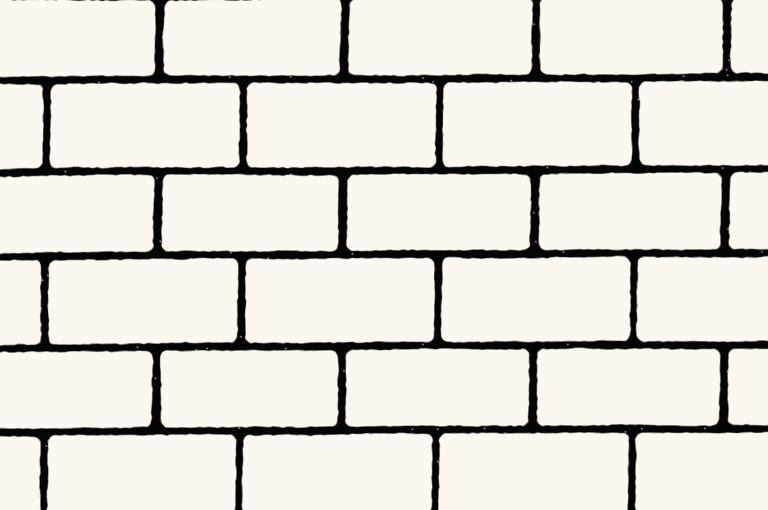
Give the GLSL for this pattern, as a Shadertoy shader.

```glsl
// Cream running-bond brick wall with rough, hand-inked black joints.

float hash(vec2 p) {
    return fract(sin(dot(p, vec2(127.1, 311.7))) * 43758.5453);
}

float noise(vec2 p) {
    vec2 i = floor(p), f = fract(p);
    f = f * f * (3.0 - 2.0 * f);
    return mix(mix(hash(i), hash(i + vec2(1, 0)), f.x),
               mix(hash(i + vec2(0, 1)), hash(i + vec2(1, 1)), f.x), f.y);
}

float roundedBox(vec2 p, vec2 halfSize, float radius) {
    vec2 q = abs(p) - halfSize + radius;
    return length(max(q, 0.0)) + min(max(q.x, q.y), 0.0) - radius;
}

// Horizontal position of the joint to the left of brick k
float jointX(float k, bool tall, float course) {
    float jitter = 0.002 * (hash(vec2(k, course)) - 0.5);
    float x = tall ? 0.0898 + 0.3848 * k
                   : 0.3096 + 0.3686 * k - 0.006 * sin(1.5708 * k);
    return x + jitter;
}

// Signed distance to the nearest brick, negative inside
float brickDistance(vec2 p) {
    // Slight tilt and drift of the hand-drawn grid, y running downwards
    float x = p.x + 0.01 * (0.5 - p.y);
    float y = 1.0 - p.y + 0.0045 * (p.x - 0.75);
    x += 0.002 * (noise(p * 9.0 + 40.0) - 0.5);
    y += 0.003 * (noise(p * 5.0) - 0.5) + 0.0105;

    // Short and tall courses alternate
    float pair = floor(y / 0.3447);
    y -= pair * 0.3447;
    bool tall = y > 0.1648;
    float top = tall ? 0.1648 : 0.0;
    float height = tall ? 0.1799 : 0.1648;
    float course = 2.0 * pair + (tall ? 1.0 : 0.0);

    // Find the brick between two uneven joints
    float k = floor(tall ? (x - 0.0898) / 0.3848 : (x - 0.3096) / 0.3686);
    if (x < jointX(k, tall, course)) k -= 1.0;
    else if (x >= jointX(k + 1.0, tall, course)) k += 1.0;
    float left = jointX(k, tall, course);
    float right = jointX(k + 1.0, tall, course);

    vec2 local = vec2(x - 0.5 * (left + right), y - top - 0.5 * height);
    vec2 inset = vec2(tall ? 0.0072 : 0.0082, 0.0074);
    return roundedBox(local, 0.5 * vec2(right - left, height) - inset, 0.0135);
}

void mainImage(out vec4 fragColor, in vec2 fragCoord) {
    vec2 p = fragCoord / iResolution.y;
    float soft = 0.8 / iResolution.y + 0.0005;

    // Ragged ink edge: slow swelling plus fine grain
    float d = brickDistance(p);
    d += 0.0024 * (noise(p * 28.0) - 0.5) + 0.0026 * (noise(p * 110.0) - 0.5);
    float ink = smoothstep(-soft, soft, d);

    // Sparse pale flecks where the ink has worn away
    vec2 cell = floor(p * 90.0);
    vec2 offset = vec2(hash(cell + 3.0), hash(cell + 8.0)) * 0.6 + 0.2;
    float fleck = length(p - (cell + offset) / 90.0) - 0.0013;
    float worn = step(0.965, hash(cell + 17.0)) * smoothstep(soft, -soft, fleck);
    ink *= 1.0 - 0.75 * worn;

    vec3 paper = vec3(0.99, 0.97, 0.94);
    vec3 black = vec3(0.02);
    fragColor = vec4(mix(paper, black, ink), 1.0);
}
```
